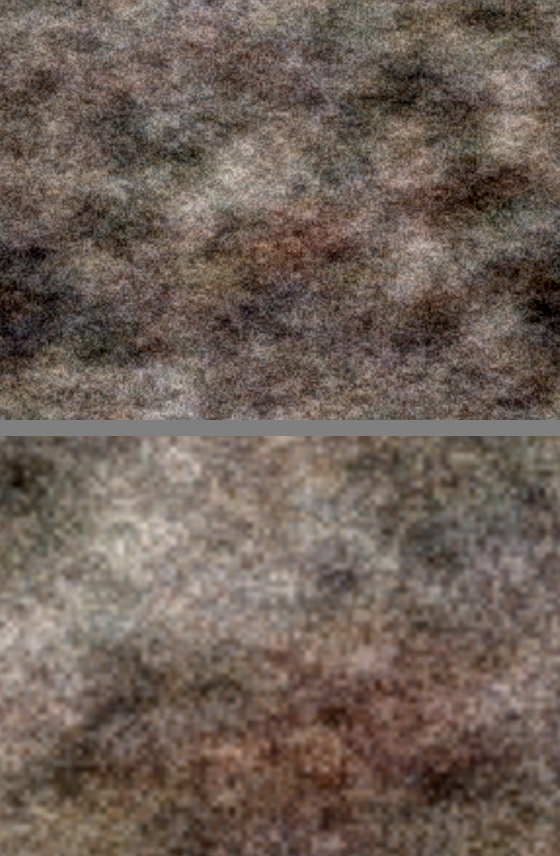
Top, the full canvas; bottom, a detail of the centre.
This texture is drawn by a WebGL 2 fragment shader. Its source:

```glsl
#version 300 es
precision highp float;
// Mottled brown-grey stone or felt: broad clouds from layered sines with whole
// wave counts, finer blotches and grain from wrapping lattice noise.
// Each noise carries brightness, warmth and green shift as three components.

uniform vec2 u_resolution;
out vec4 fragColor;

const float TAU = 6.283185;

// Three independent values in 0..1 for an integer cell and layer.
vec3 hash3(ivec2 cell, int layer) {
    uvec3 v = uvec3(ivec3(cell, layer) + 64) * 1664525u + 1013904223u;
    v.x += v.y * v.z; v.y += v.z * v.x; v.z += v.x * v.y;
    v ^= v >> 16u;
    v.x += v.y * v.z; v.y += v.z * v.x; v.z += v.x * v.y;
    return vec3(v >> 8u) / 16777216.0;
}

// Smooth lattice noise in -1..1 that repeats after `cells` cells.
vec3 latticeNoise(vec2 uv, ivec2 cells, int layer) {
    vec2 p = uv * vec2(cells) + hash3(cells, layer).xy;
    ivec2 a = ivec2(floor(p)) % cells;
    ivec2 b = (a + 1) % cells;
    vec2 w = smoothstep(0.0, 1.0, fract(p));
    vec3 low  = mix(hash3(a, layer), hash3(ivec2(b.x, a.y), layer), w.x);
    vec3 high = mix(hash3(ivec2(a.x, b.y), layer), hash3(b, layer), w.x);
    return 2.0 * mix(low, high, w.y) - 1.0;
}

// Sum of plane waves with random phases; `stretch` above 1 damps waves
// that vary sideways, which draws the clouds out horizontally.
vec3 sineClouds(vec2 uv, int maxWaves, float stretch, int layer) {
    vec3 sum = vec3(0.0);
    for (int y = 0; y <= maxWaves; y++) {
        for (int x = -maxWaves; x <= maxWaves; x++) {
            if (y == 0 && x <= 0) continue;
            vec2 wave = vec2(x, y);
            vec3 phase = hash3(ivec2(x, y), layer);
            float strength = 1.0 / (length(wave * vec2(stretch, 1.0)) + 0.5);
            sum += strength * sin(TAU * (dot(wave, uv) + phase));
        }
    }
    return sum;
}

// Blotches whose cell size halves with each octave at equal strength.
vec3 blotches(vec2 uv, ivec2 firstCells, int octaves) {
    vec3 sum = vec3(0.0);
    ivec2 cells = firstCells;
    for (int i = 0; i < octaves; i++) {
        sum += latticeNoise(uv, cells, i + 1);
        cells *= 2;
    }
    return sum;
}

// Two unrelated fine lattices, so that neither grid shows.
vec3 fineGrain(vec2 uv) {
    return latticeNoise(uv, ivec2(196, 150), 9)
         + latticeNoise(uv, ivec2(287, 217), 10);
}

// Turns brightness, warmth and green shift into a colour around a base tone.
vec3 tint(vec3 base, vec3 shift) {
    vec3 warmAxis = vec3(0.15, 0.0, -0.15);
    vec3 greenAxis = vec3(-0.05, 0.06, -0.05);
    return base + shift.x + shift.y * warmAxis + shift.z * greenAxis;
}

void main() {
    vec2 uv = gl_FragCoord.xy / u_resolution;

    vec3 clouds = 0.054 * sineClouds(uv, 5, 1.3, 23);
    vec3 patches = 0.08 * blotches(uv, ivec2(8, 10), 4);
    vec3 grain = 0.087 * fineGrain(uv);

    vec3 stone = vec3(0.405, 0.353, 0.322);
    vec3 color = tint(stone, clouds + patches + grain);
    fragColor = vec4(clamp(color, 0.0, 1.0), 1.0);
}
```
